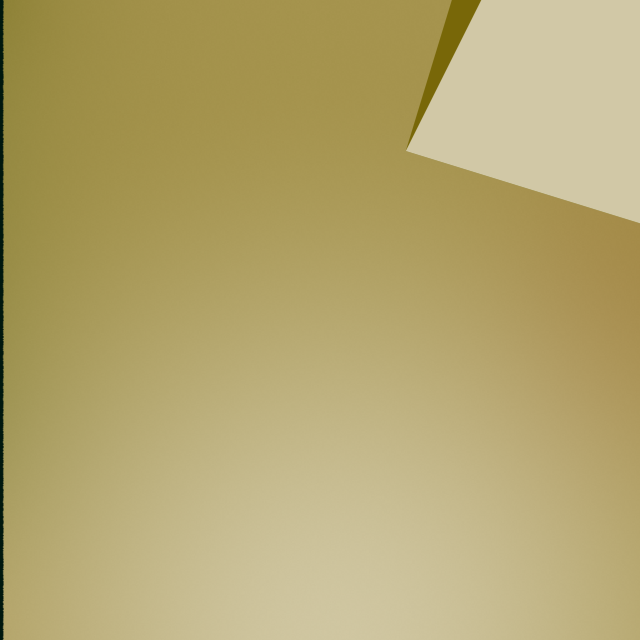
A WebGL 2 fragment shader for this background:

```glsl
#version 300 es
precision highp float;

uniform vec2 u_resolution;
out vec4 outColor;

// Colours
const vec3 BASE = vec3(0.650, 0.580, 0.305);
const vec3 LIGHT = vec3(0.812, 0.775, 0.630);
const vec3 PAPER = vec3(0.818, 0.784, 0.652);
const vec3 FOLD = vec3(0.470, 0.405, 0.030);
const vec3 STRIP = vec3(0.000, 0.090, 0.055);
const vec3 LEFT_SHADE = vec3(0.060, 0.035, 0.040);
const vec3 CORNER_SHADE = vec3(0.040, 0.040, 0.055);
const vec3 WARM_SHADE = vec3(0.012, 0.045, 0.035);

// Layout, in canvas units
const vec2 GLOW_CENTER = vec2(0.53, 0.0);
const float GLOW_RADIUS = 0.89;
const vec2 CORNER = vec2(0.634, 0.764);
const vec2 PAPER_RIGHT = vec2(1.0, 0.651);
const vec2 PAPER_TOP = vec2(0.752, 1.0);
const vec2 FOLD_TOP = vec2(0.706, 1.0);
const float STRIP_WIDTH = 0.0052;
const float GRAIN_CELLS = 512.0;
const float GRAIN_AMOUNT = 0.006;

float hash(vec2 p) {
    return fract(sin(dot(p, vec2(12.9898, 78.233))) * 43758.5453);
}

// Signed distance to the line a-b, positive on its left side
float lineSide(vec2 p, vec2 a, vec2 b) {
    vec2 d = normalize(b - a);
    return d.x * (p.y - a.y) - d.y * (p.x - a.x);
}

// Coverage of the wedge between two rays that leave the corner
float wedge(vec2 p, vec2 lower, vec2 upper, float pixel) {
    float d = min(lineSide(p, CORNER, lower), -lineSide(p, CORNER, upper));
    return smoothstep(-0.7 * pixel, 0.7 * pixel, d);
}

vec3 background(vec2 p) {
    float glow = 1.0 - smoothstep(0.0, GLOW_RADIUS, distance(p, GLOW_CENTER));
    vec3 color = mix(BASE, LIGHT, glow);

    // Shade along the left side and in the upper left corner
    color -= LEFT_SHADE * exp(-p.x / 0.13) * smoothstep(0.0, 0.4, p.y);
    color -= CORNER_SHADE * exp(-length(p - vec2(0.0, 1.0)) / 0.15);

    // Warm shade on the right side
    vec2 warm = (p - vec2(1.0, 0.54)) / vec2(0.24, 0.30);
    return color - WARM_SHADE * exp(-dot(warm, warm));
}

void main() {
    vec2 p = gl_FragCoord.xy / u_resolution;
    float pixel = 1.0 / min(u_resolution.x, u_resolution.y);
    float grain = hash(floor(p * GRAIN_CELLS)) - 0.5;

    vec3 color = background(p) + grain * GRAIN_AMOUNT;

    // Folded sheet: dark underside first, pale face over it
    color = mix(color, FOLD, wedge(p, PAPER_RIGHT, FOLD_TOP, pixel));
    color = mix(color, PAPER, wedge(p, PAPER_RIGHT, PAPER_TOP, pixel));

    // Dark strip with a slightly rough edge
    float edge = STRIP_WIDTH + grain * 0.001;
    color = mix(STRIP, color, smoothstep(edge - pixel, edge + pixel, p.x));

    outColor = vec4(color, 1.0);
}
```
